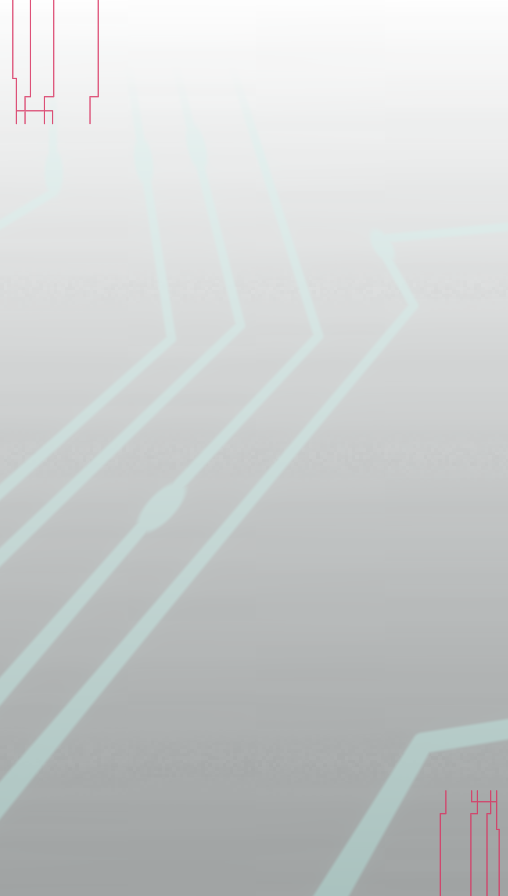
A Shadertoy shader for this background:

```glsl
// Pale circuit tracks bending across a misty grey gradient, with fine red wires in two corners.

float hash(vec2 cell) {
    return fract(sin(dot(cell, vec2(12.99, 78.23))) * 43758.5);
}

float segment(vec2 p, vec2 a, vec2 b) {
    vec2 ab = b - a;
    return length(p - a - ab * clamp(dot(p - a, ab) / dot(ab, ab), 0.0, 1.0));
}

// Distance to a track with one bend
float bend(vec2 p, vec2 a, vec2 b, vec2 c) {
    return min(segment(p, a, b), segment(p, b, c));
}

// Approximate distance to a swelling stretched along a direction
float swelling(vec2 p, vec2 centre, vec2 along, vec2 radii) {
    vec2 q = p - centre;
    along = normalize(along);
    q = vec2(dot(q, along), dot(q, vec2(-along.y, along.x)));
    return (length(q / radii) - 1.0) * radii.y;
}

// A wire leaving the canvas edge, stepping sideways at the jog
float wire(vec2 q, vec2 size, float root, float tip, float jog) {
    vec2 a = vec2(root, jog) * size, b = vec2(tip, jog) * size;
    return min(bend(q, vec2(root, -0.02) * size, a, b),
               segment(q, b, vec2(tip, 0.138) * size));
}

// Four wires and a crossbar, measured from a corner
float wireGroup(vec2 q, vec2 size) {
    float d = wire(q, size, 0.0143, 0.0182, 0.0875);
    d = min(d, wire(q, size, 0.0339, 0.0279, 0.108));
    d = min(d, wire(q, size, 0.0599, 0.0495, 0.108));
    d = min(d, wire(q, size, 0.1094, 0.1003, 0.108));
    return min(d, bend(q, vec2(0.0182, 0.1237) * size,
                       vec2(0.0586, 0.1237) * size, vec2(0.0586, 0.138) * size));
}

// Distance to the edges of all pale tracks, wider toward the bottom
float tracks(vec2 p) {
    float d = bend(p, vec2(0.143, 0.93), vec2(0.191, 0.622), vec2(-0.05, 0.406));
    d = min(d, bend(p, vec2(0.219, 0.831), vec2(0.268, 0.637), vec2(-0.05, 0.330)));
    d = min(d, segment(p, vec2(0.195, 0.93), vec2(0.219, 0.831)));
    d = min(d, bend(p, vec2(0.254, 0.94), vec2(0.355, 0.625), vec2(0.202, 0.462)));
    d = min(d, segment(p, vec2(0.202, 0.462), vec2(-0.05, 0.171)));
    d = min(d, bend(p, vec2(0.60, 0.750), vec2(0.419, 0.733), vec2(0.461, 0.659)));
    d = min(d, segment(p, vec2(0.461, 0.659), vec2(-0.05, 0.048)));
    d = min(d, bend(p, vec2(0.60, 0.192), vec2(0.471, 0.171), vec2(0.345, -0.04)));
    d = min(d, bend(p, vec2(0.059, 0.89), vec2(0.059, 0.785), vec2(-0.02, 0.737)));
    d -= 0.0045 + 0.0125 * pow(1.0 - p.y, 3.0);

    d = min(d, swelling(p, vec2(0.180, 0.434), vec2(0.69, 0.73), vec2(0.036, 0.015)));
    d = min(d, swelling(p, vec2(0.160, 0.820), vec2(-0.14, 1.0), vec2(0.027, 0.010)));
    d = min(d, swelling(p, vec2(0.219, 0.836), vec2(-0.25, 1.0), vec2(0.027, 0.010)));
    d = min(d, swelling(p, vec2(0.060, 0.807), vec2(0.0, 1.0), vec2(0.026, 0.010)));
    return min(d, swelling(p, vec2(0.426, 0.726), vec2(0.5, -0.8), vec2(0.020, 0.010)));
}

void mainImage(out vec4 fragColor, in vec2 fragCoord) {
    vec2 extent = vec2(0.566, 1.0);
    vec2 p = fragCoord / iResolution.xy * extent;
    float pixel = 1.0 / iResolution.y;

    // Grey mist, lighter toward the top
    float grey = 0.637 + 0.355 * p.y - 0.028 * sin(3.1416 * pow(p.y, 0.6));
    vec3 color = grey + vec3(-0.004, 0.008, 0.008) * (1.0 - p.y * p.y);

    // Faint horizontal banding and cellular grain
    float banding = sin(p.y * 71.0 + sin(p.x * 9.0)) + sin(p.y * 163.0 + 2.0);
    float blocks = hash(floor(p * vec2(7.0, 75.0))) - 0.5;
    float grain = hash(floor(p * 250.0)) - 0.5;
    float grainBand = exp(-pow((p.y - 0.678) / 0.014, 2.0))
                    + exp(-pow((p.y - 0.490) / 0.018, 2.0))
                    + exp(-pow((p.y - 0.150) / 0.022, 2.0));
    color += 0.0015 * banding + 0.005 * blocks + 0.018 * grain * grainBand;

    // Pale aqua tracks that dissolve into the light
    float d = tracks(p);
    vec3 aqua = mix(vec3(0.67, 0.775, 0.76), vec3(0.93, 0.97, 0.965), p.y);
    float fade = 1.0 - smoothstep(0.82, 0.94, p.y);
    float cover = 1.0 - smoothstep(-0.0015 - pixel, 0.0015 + pixel, d);
    color = mix(color, aqua, 0.88 * fade * cover);
    color = mix(color, aqua, 0.10 * fade * exp(-max(d, 0.0) * 160.0));

    // Red wires at the upper left and, turned and smaller, the lower right
    float wires = min(wireGroup(vec2(p.x, 1.0 - p.y), vec2(1.0)),
                      wireGroup(vec2(extent.x - p.x, p.y), vec2(0.69, 0.85)));
    float ink = 1.0 - smoothstep(0.0007 - 0.5 * pixel, 0.0007 + 0.5 * pixel, wires);
    color = mix(color, vec3(0.85, 0.20, 0.38), 0.85 * ink);

    fragColor = vec4(clamp(color, 0.0, 1.0), 1.0);
}
```
